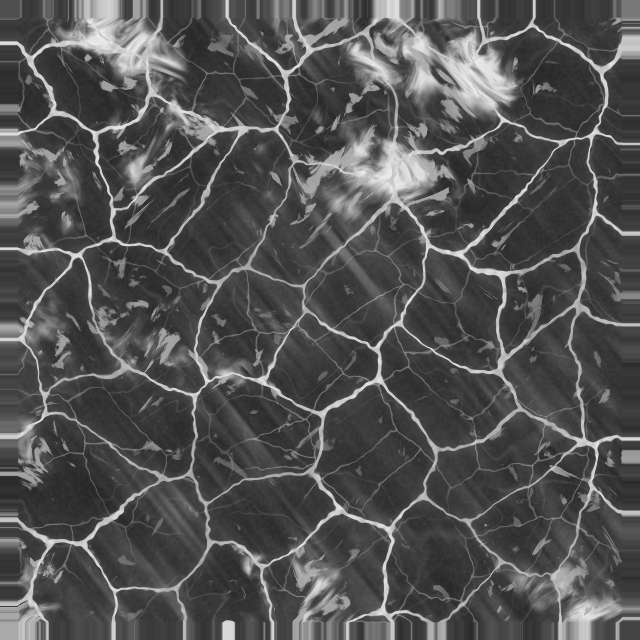
A three.js fragment shader for this texture:

```glsl
varying vec2 vUv;

const float BORDER = 0.027;
const vec2 GRAIN_DIR = vec2(0.62, -0.785);
const float STONE_DARK = 0.135;
const float STONE_LIGHT = 0.235;
const float VEIN_WHITE = 0.9;

float hash(vec2 p) {
  vec3 q = fract(p.xyx * 0.1031);
  q += dot(q, q.yzx + 33.33);
  return fract((q.x + q.y) * q.z);
}

vec2 hash2(vec2 p) {
  return vec2(hash(p + 3.7), hash(p + 71.3));
}

float noise(vec2 p) {
  vec2 cell = floor(p);
  vec2 f = fract(p);
  f = f * f * (3.0 - 2.0 * f);
  float low = mix(hash(cell), hash(cell + vec2(1.0, 0.0)), f.x);
  float high = mix(hash(cell + vec2(0.0, 1.0)), hash(cell + 1.0), f.x);
  return mix(low, high, f.y);
}

float fbm(vec2 p) {
  float sum = 0.0;
  float amp = 0.52;
  for (int i = 0; i < 5; i++) {
    sum += amp * noise(p);
    p = mat2(1.6, 1.2, -1.2, 1.6) * p + 7.3;
    amp *= 0.5;
  }
  return sum;
}

// Layered sines bend the plane into loose swirls
vec2 sway(vec2 p, float freq, float amp) {
  for (int i = 0; i < 4; i++) {
    p += amp * sin(freq * p.yx + vec2(1.3, 4.1) * float(i + 1));
    freq *= 1.9;
    amp *= 0.52;
  }
  return p;
}

float softMin(float a, float b, float k) {
  float h = max(k - abs(a - b), 0.0) / k;
  return min(a, b) - h * h * k * 0.25;
}

// Distance to the nearest cell wall, thickened where walls meet
float wallDistance(vec2 p, float scale, float blend) {
  p *= scale;
  vec2 cell = floor(p);
  vec2 f = fract(p);
  vec2 nearest = vec2(8.0);
  for (int y = -1; y <= 1; y++)
  for (int x = -1; x <= 1; x++) {
    vec2 g = vec2(float(x), float(y));
    vec2 r = g + hash2(cell + g) - f;
    if (dot(r, r) < dot(nearest, nearest)) nearest = r;
  }
  float wall = 8.0;
  for (int y = -2; y <= 2; y++)
  for (int x = -2; x <= 2; x++) {
    vec2 g = vec2(float(x), float(y));
    vec2 r = g + hash2(cell + g) - f;
    vec2 gap = r - nearest;
    if (dot(gap, gap) > 0.0001)
      wall = softMin(wall, dot(0.5 * (r + nearest), normalize(gap)), blend);
  }
  return wall / scale;
}

float line(float d, float halfWidth, float soft) {
  return 1.0 - smoothstep(halfWidth - soft, halfWidth + soft, d);
}

// Thin curling threads along a contour of smooth noise
float wisp(vec2 p, float scale, float width) {
  return line(abs(noise(p * scale) - 0.5), 0.0, width * scale);
}

void main() {
  // Edge values are stretched outward through the border
  vec2 p = clamp(vUv, BORDER, 1.0 - BORDER);
  vec2 aligned = vec2(dot(p, GRAIN_DIR), dot(p, vec2(-GRAIN_DIR.y, GRAIN_DIR.x)));
  vec2 bent = sway(p, 13.0, 0.016);
  vec2 swirl = sway(p + 0.3, 21.0, 0.026);
  vec2 jag = 0.005 * (vec2(noise(p * 110.0), noise(p * 110.0 + 40.0)) - 0.5);

  // Dark stone with diagonal brushing and fine grain
  float shade = mix(STONE_DARK, STONE_LIGHT, fbm(swirl * 9.0));
  float streak = noise(aligned * vec2(7.0, 130.0)) * noise(aligned * vec2(11.0, 45.0) + 9.0);
  float brushed = smoothstep(0.4, 0.75, fbm(p * 5.0 + 31.0));
  shade += streak * mix(0.05, 0.27, brushed);
  shade += 0.035 * (noise(p * 260.0) - 0.5);

  // Faint secondary threads
  float fade = smoothstep(0.32, 0.68, fbm(p * 6.0 + 17.0));
  float thread = line(wallDistance(bent + jag + 2.4, 10.0, 0.03), 0.0008, 0.0016);
  shade += 0.32 * thread * fade;
  shade += 0.2 * wisp(swirl + 5.0, 7.0, 0.0035) * (1.0 - fade);
  shade += 0.14 * wisp(swirl + 8.0, 13.0, 0.003) * fade;

  // Cloudy mineral patches, denser toward the sides
  float side = smoothstep(0.28, 0.5, abs(p.x - 0.5));
  float field = fbm(aligned * vec2(4.0, 7.0) + 12.0) + 0.09 * side;
  float patchMask = smoothstep(0.56, 0.72, field + 0.16 * (fbm(swirl * 24.0) - 0.5));
  float curd = fbm(swirl * 30.0 + 3.0);
  float ridge = 1.0 - abs(2.0 * fbm(swirl * 17.0 + 60.0) - 1.0);
  float mineral = mix(0.26, 0.88, smoothstep(0.36, 0.68, curd * 0.65 + ridge * ridge * 0.25));
  shade = mix(shade, mineral, patchMask * smoothstep(0.28, 0.52, curd));

  // Small pale flecks gathered around the patches
  float scatter = smoothstep(0.4, 0.62, field);
  float fleck = smoothstep(0.69, 0.79, fbm(swirl * 42.0 + 90.0) + 0.07 * scatter);
  shade = mix(shade, 0.68, fleck * mix(0.4, 0.9, scatter));

  // Main white vein network with a weak halo
  float d = wallDistance(bent + jag, 6.6, 0.055);
  float halfWidth = mix(0.0012, 0.0035, noise(p * 9.0 + 50.0));
  float strength = mix(0.72, 1.0, smoothstep(0.2, 0.6, noise(p * 7.0 + 23.0)));
  float veinTone = VEIN_WHITE - 0.16 * noise(p * 150.0 + 5.0);
  shade += 0.08 * exp(-max(d, 0.0) * 130.0);
  shade = mix(shade, veinTone, strength * line(d, halfWidth, 0.0012));

  gl_FragColor = vec4(vec3(clamp(shade, 0.0, 0.95)), 1.0);
}
```
